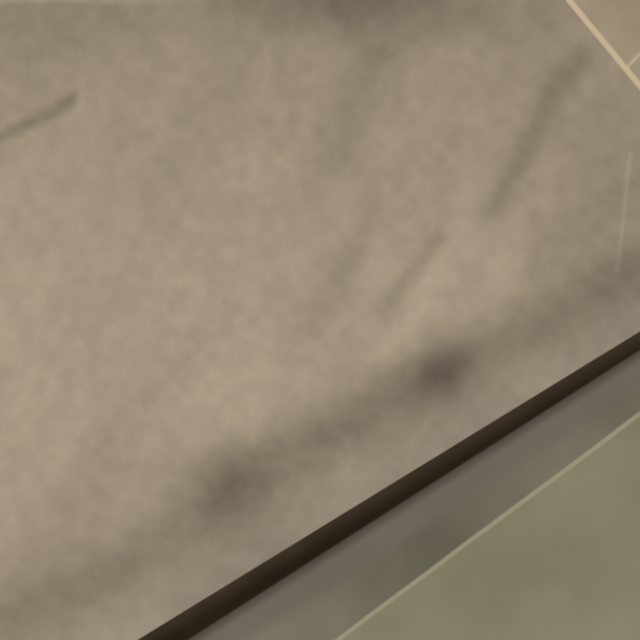
Give the GLSL for this texture, as a three.js fragment shader.

```glsl
// Veined beige stone slab above a dark diagonal gap, with greenish floor tiles below
varying vec2 vUv;

float hash(vec2 p) {
  p = fract(p * vec2(123.34, 345.45));
  p += dot(p, p + 34.35);
  return fract(p.x * p.y);
}

float noise(vec2 p) {
  vec2 i = floor(p), f = fract(p);
  f = f * f * (3.0 - 2.0 * f);
  return mix(mix(hash(i), hash(i + vec2(1.0, 0.0)), f.x),
             mix(hash(i + vec2(0.0, 1.0)), hash(i + 1.0), f.x), f.y);
}

float fbm(vec2 p) {
  float sum = 0.0, amp = 0.5;
  for (int i = 0; i < 5; i++) {
    sum += amp * noise(p);
    p = mat2(1.6, 1.2, -1.2, 1.6) * p + 7.3;
    amp *= 0.5;
  }
  return sum;
}

float segment(vec2 p, vec2 a, vec2 b) {
  vec2 ab = b - a;
  return length(p - a - ab * clamp(dot(p - a, ab) / dot(ab, ab), 0.0, 1.0));
}

// Signed distance to the line through a and b, positive on its left
float side(vec2 p, vec2 a, vec2 b) {
  vec2 d = normalize(b - a);
  return d.x * (p.y - a.y) - d.y * (p.x - a.x);
}

// Soft stroke that fades with the squared distance
float vein(vec2 p, vec2 a, vec2 b, float width) {
  float d = segment(p, a, b) / width;
  return exp(-d * d);
}

float blob(vec2 p, vec2 center, vec2 radius) {
  vec2 q = (p - center) / radius;
  return exp(-dot(q, q));
}

vec3 slab(vec2 p, float edge) {
  vec2 q = p + 0.05 * (vec2(fbm(p * 7.0), fbm(p * 7.0 + 19.0)) - 0.5);
  float cloud = fbm(p * 5.0 + 3.0) - 0.48;
  vec2 along = vec2(dot(p, vec2(0.86, -0.5)), dot(p, vec2(0.5, 0.86)));
  float streak = fbm(along * vec2(13.0, 4.0) + 4.0) - 0.48;
  float grain = fbm(p * 48.0) - 0.48;

  vec3 col = mix(vec3(0.605, 0.55, 0.47), vec3(0.655, 0.597, 0.51),
                 blob(p, vec2(0.15, 0.48), vec2(0.55, 0.35)));
  float tone = 1.0 + 0.11 * cloud + 0.13 * streak + 0.11 * grain;

  // Broad shadows: along the gap, at the top and in the corners
  float shade = 0.24 * vein(q, vec2(0.36, 0.22), vec2(0.68, 0.41), 0.052);
  shade += 0.19 * vein(q, vec2(0.69, 0.425), vec2(1.02, 0.575), 0.045);
  shade += 0.16 * vein(q, vec2(0.02, 0.03), vec2(0.36, 0.22), 0.055);
  shade += 0.24 * blob(q, vec2(0.56, 1.01), vec2(0.25, 0.075));
  shade += 0.10 * blob(q, vec2(0.02, 0.99), vec2(0.3, 0.12));
  shade += 0.08 * blob(q, vec2(0.98, 0.75), vec2(0.13, 0.25));

  // Narrow veins
  shade += 0.13 * vein(q, vec2(0.9, 0.91), vec2(0.77, 0.68), 0.022);
  shade += 0.10 * vein(q, vec2(0.58, 0.91), vec2(0.52, 0.77), 0.03);
  shade += 0.09 * vein(q, vec2(0.68, 0.63), vec2(0.6, 0.53), 0.016);
  shade += 0.07 * vein(q, vec2(0.57, 0.68), vec2(0.48, 0.48), 0.022);
  shade += 0.16 * vein(q, vec2(-0.01, 0.78), vec2(0.11, 0.84), 0.011);
  tone -= shade * (0.9 + 1.1 * cloud + 0.8 * streak);

  // Pale streaks and the lit rim at the top left
  tone += 0.06 * vein(q, vec2(0.67, 0.57), vec2(0.61, 0.45), 0.025);
  tone += 0.05 * vein(q, vec2(0.79, 0.6), vec2(0.76, 0.52), 0.025);
  tone += 0.07 * vein(p, vec2(0.985, 0.76), vec2(0.965, 0.58), 0.004);
  tone += 0.10 * smoothstep(0.99, 1.0, p.y) * smoothstep(0.4, 0.1, p.x);
  col = mix(col, vec3(0.54, 0.51, 0.45), 0.5 * exp(-edge * edge / 0.003));
  return col * tone;
}

vec3 lowerFloor(vec2 p, float gapEdge, float grout) {
  float cloud = fbm(p * 8.0 + 11.0) - 0.48;
  vec3 nearTile = vec3(0.445, 0.425, 0.355) * (1.0 + 0.3 * cloud);
  nearTile *= 1.0 - 0.14 * blob(p, vec2(0.66, 0.14), vec2(0.07, 0.09));
  vec3 farTile = vec3(0.51, 0.49, 0.395) * (1.0 + 0.17 * cloud);
  vec3 col = mix(farTile, nearTile, smoothstep(-0.004, 0.004, grout));
  vec3 bevel = vec3(0.43, 0.40, 0.355) * (1.0 + 0.1 * cloud);
  col = mix(bevel, col, smoothstep(0.035, 0.065, gapEdge));
  float line = smoothstep(0.0055, 0.0015, abs(grout + 0.003 * cloud));
  col = mix(col, vec3(0.62, 0.59, 0.49), 0.8 * line);
  return col * mix(0.72, 1.0, smoothstep(0.0, 0.02, gapEdge));
}

void main() {
  vec2 p = vUv;
  float upper = side(p, vec2(0.215, 0.0), vec2(1.0, 0.482));
  float lower = side(p, vec2(0.293, 0.0), vec2(1.0, 0.453));
  float grout = side(p, vec2(0.527, 0.0), vec2(1.0, 0.353));
  float corner = side(p, vec2(0.889, 1.0), vec2(1.0, 0.866));

  vec3 gap = mix(vec3(0.15, 0.12, 0.085), vec3(0.23, 0.19, 0.145),
                 smoothstep(-0.03, 0.0, upper)) * (0.9 + 0.2 * fbm(p * 20.0));
  vec3 col = mix(lowerFloor(p, -lower, grout), gap, smoothstep(-0.003, 0.003, lower));
  col = mix(col, slab(p, upper), smoothstep(-0.002, 0.002, upper));

  // Neighbouring tile in the top right corner
  vec3 tile = vec3(0.61, 0.55, 0.46) * (0.93 + 0.14 * fbm(p * 18.0));
  tile += 0.1 * vein(p, vec2(0.978, 0.893), vec2(1.0, 0.916), 0.003);
  col = mix(col, tile, smoothstep(-0.002, 0.002, corner));
  col = mix(col, vec3(0.77, 0.69, 0.57), smoothstep(0.007, 0.002, abs(corner)));
  gl_FragColor = vec4(col, 1.0);
}
```
